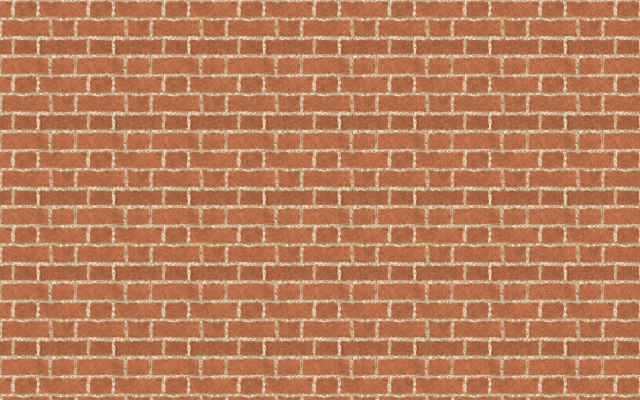
Write a Shadertoy shader that draws this texture.

```glsl
// Weathered red brick wall in Flemish bond: every course alternates a long
// stretcher and a short header. A tile of four courses repeats in both axes;
// rounded boxes with noisy edges form the bricks, tiling noise adds the wear.

#define TILES_ACROSS 8.5
#define COURSES 4.0
#define TOP_OFFSET 0.248
#define HEADER_HALF 0.166
#define JOINT_HALF 0.019
#define BED_HALF 0.021
#define CORNER 0.016
#define EDGE_WEAR 0.020
#define GRAIN 0.17

const vec3 CLAY = vec3(0.712, 0.425, 0.278);
const vec3 BURNT = vec3(0.50, 0.29, 0.18);
const vec3 MORTAR = vec3(0.79, 0.675, 0.545);
const vec3 LIME = vec3(0.92, 0.85, 0.74);
const vec3 SOIL = vec3(0.48, 0.33, 0.19);

float hash(vec2 p) {
    vec3 q = fract(p.xyx * vec3(0.1031, 0.1030, 0.0973));
    q += dot(q, q.yzx + 33.33);
    return fract((q.x + q.y) * q.z);
}

// Value noise that wraps once per tile; cells must be whole.
float tileNoise(vec2 p, float cells, float seed) {
    p *= cells;
    vec2 i = floor(p), f = fract(p);
    f = f * f * (3.0 - 2.0 * f);
    vec2 a = mod(i, cells) + seed, b = mod(i + 1.0, cells) + seed;
    return mix(mix(hash(a), hash(vec2(b.x, a.y)), f.x),
               mix(hash(vec2(a.x, b.y)), hash(b), f.x), f.y);
}

float roundedBox(vec2 p, vec2 halfSize, float radius) {
    vec2 q = abs(p) - halfSize + radius;
    return length(max(q, 0.0)) + min(max(q.x, q.y), 0.0) - radius;
}

void mainImage(out vec4 fragColor, in vec2 fragCoord) {
    // Tile coordinates, with y running down from the top edge
    float pixel = TILES_ACROSS / iResolution.x;
    vec2 p = vec2(fragCoord.x, iResolution.y - fragCoord.y) * pixel;
    p.y -= TOP_OFFSET;

    // Noise layers shared by edges and surfaces
    float broad = tileNoise(p, 7.0, 3.0);
    float medium = tileNoise(p, 19.0, 31.0);
    float fine = tileNoise(p, 47.0, 67.0);

    // Course, and the header or stretcher within it
    float level = p.y * COURSES + (broad - 0.5) * 0.05;
    float course = mod(floor(level), COURSES);
    float thin = 1.0 - step(0.5, abs(course - 1.0));
    float center = 0.335 + 0.5 * mod(course + 1.0, 2.0)
                 + (hash(vec2(course, 9.0)) - 0.5) * 0.02;
    float fromHeader = fract(p.x - center + 0.5) - 0.5;
    float isHeader = step(abs(fromHeader), HEADER_HALF);
    float fromStretcher = fract(p.x - center) - 0.5;
    vec2 local = vec2(mix(fromStretcher, fromHeader, isHeader),
                      (fract(level) - 0.5) / COURSES);
    vec2 halfSize = vec2(mix(0.5 - HEADER_HALF, HEADER_HALF, isHeader) - JOINT_HALF,
                         0.5 / COURSES - BED_HALF - 0.007 * thin);

    // Worn brick outline
    float wear = (medium - 0.5) * EDGE_WEAR + (fine - 0.5) * EDGE_WEAR * 0.7;
    float d = roundedBox(local, halfSize, CORNER) + wear;
    float brick = 1.0 - smoothstep(-0.7 * pixel, 0.7 * pixel, d);

    // Fired clay: tint per brick, soft blotches, grain and dark pits
    float tint = hash(vec2(course * 3.0 + 5.0, isHeader * 7.0 + 2.0));
    vec3 clay = CLAY * (0.975 + 0.05 * tint - 0.04 * thin);
    clay *= 1.0 + (broad - 0.5) * 0.07 + (medium - 0.5) * 0.07 + (fine - 0.5) * GRAIN;
    float pits = smoothstep(0.80, 0.95, tileNoise(p, 31.0, 113.0));
    clay = mix(clay, BURNT, pits * (0.35 + 0.15 * thin));
    clay = mix(clay, MORTAR, 0.22 * smoothstep(-0.022, 0.0, d));

    // Sandy mortar with pale lime and brown crumbs
    float crumbs = tileNoise(p, 37.0, 151.0);
    vec3 mortar = mix(MORTAR, LIME, smoothstep(0.35, 0.8, crumbs));
    mortar = mix(mortar, SOIL, 0.5 * smoothstep(0.68, 0.95, fine));

    // Broken shadow along the lower edge of each brick
    vec3 color = mix(mortar, clay, brick);
    float below = smoothstep(0.0, 0.012, local.y - halfSize.y + 0.018);
    float rim = 1.0 - smoothstep(0.0, 0.018, abs(d - 0.004));
    color = mix(color, SOIL, below * rim * smoothstep(0.3, 0.75, medium) * 0.6);

    fragColor = vec4(clamp(color, 0.0, 1.0), 1.0);
}
```
